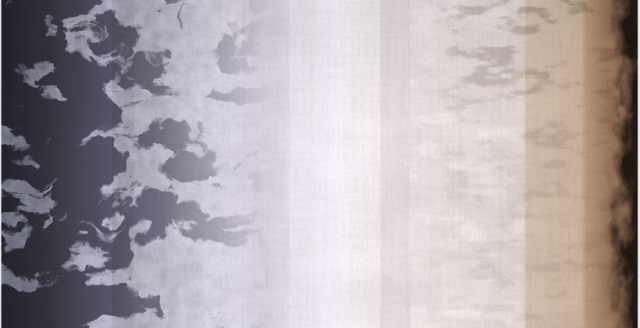
Reproduce this texture procedurally as a WebGL 2 fragment shader.

```glsl
#version 300 es
precision highp float;
// Worn woven rug: a slate to ivory to umber gradient with mottled pile and soft bands.
uniform vec2 u_resolution;
out vec4 fragColor;

const int STOPS = 16;
const float STOP_X[STOPS] = float[](
    0.0, 0.08, 0.17, 0.25, 0.33, 0.40, 0.452, 0.53,
    0.60, 0.70, 0.818, 0.823, 0.908, 0.916, 0.958, 0.988);
const vec3 STOP_COLOR[STOPS] = vec3[](
    vec3(.12, .13, .16), vec3(.20, .20, .24), vec3(.31, .31, .37), vec3(.43, .42, .48),
    vec3(.63, .62, .67), vec3(.78, .76, .81), vec3(.86, .84, .88), vec3(.91, .89, .92),
    vec3(.90, .87, .88), vec3(.89, .86, .86), vec3(.84, .80, .78), vec3(.80, .73, .67),
    vec3(.77, .68, .60), vec3(.70, .58, .48), vec3(.55, .42, .32), vec3(.13, .09, .07));

float hash(vec2 p) {
    p = fract(p * vec2(0.1031, 0.1137));
    p += dot(p, p.yx + 33.33);
    return fract((p.x + p.y) * p.x * 17.0 + p.y * 91.7);
}

float noise(vec2 p) {
    vec2 cell = floor(p);
    vec2 f = fract(p);
    f = f * f * (3.0 - 2.0 * f);
    float low = mix(hash(cell), hash(cell + vec2(1, 0)), f.x);
    float high = mix(hash(cell + vec2(0, 1)), hash(cell + vec2(1, 1)), f.x);
    return mix(low, high, f.y);
}

float fbm(vec2 p) {
    float sum = 0.0;
    float weight = 0.5;
    for (int i = 0; i < 5; i++) {
        sum += weight * noise(p);
        p = mat2(1.9, 0.5, -0.5, 1.9) * p + 17.3;
        weight *= 0.52;
    }
    return sum;
}

vec3 ramp(float x) {
    vec3 color = STOP_COLOR[0];
    for (int i = 1; i < STOPS; i++) {
        float t = clamp((x - STOP_X[i - 1]) / (STOP_X[i] - STOP_X[i - 1]), 0.0, 1.0);
        color = mix(color, STOP_COLOR[i], t);
    }
    return color;
}

// Soft-edged vertical strip between two positions
float band(float x, float left, float right) {
    const float soft = 0.0015;
    return smoothstep(left - soft, left + soft, x) * (1.0 - smoothstep(right - soft, right + soft, x));
}

// Pale flecks of raised pile, sparse on the left and merging to the right
vec3 addPile(vec3 base, vec2 uv, vec2 p) {
    vec2 warp = vec2(fbm(p * 9.0), fbm(p * 9.0 + 41.0)) - 0.5;
    float field = fbm(p * vec2(8.5, 14.0) + warp * 1.6 + 5.0);
    float level = mix(0.60, 0.43, smoothstep(0.02, 0.36, uv.x));
    float cover = smoothstep(level - 0.025, level + 0.07, field);
    cover *= 0.65 + 0.5 * fbm(p * 38.0);
    cover *= 1.0 - smoothstep(0.36, 0.46, uv.x);
    vec3 pale = mix(vec3(.47, .48, .54), vec3(.70, .69, .75), smoothstep(0.02, 0.18, uv.x));
    pale = mix(pale, vec3(.86, .84, .89), smoothstep(0.18, 0.38, uv.x));
    return mix(base, pale, clamp(cover, 0.0, 1.0));
}

// Smudges that deepen the warm side
vec3 addWear(vec3 base, vec2 uv, vec2 p) {
    float smudge = smoothstep(0.50, 0.72, fbm(p * vec2(13.0, 32.0) + 70.0));
    float zone = smoothstep(0.62, 0.76, uv.x) * (0.35 + 0.65 * smoothstep(0.35, 1.0, uv.y));
    float dry = smoothstep(0.52, 0.70, fbm(p * vec2(10.0, 22.0) + 130.0));
    base *= 1.0 - vec3(.15, .17, .18) * smudge * zone;
    return base + vec3(.035) * dry * band(uv.x, 0.64, 0.82);
}

// Vertical strips with slightly different dye
vec3 addBands(vec3 color, float x) {
    color *= 1.0 + 0.05 * band(x, 0.087, 0.175);
    color *= 1.0 - 0.04 * band(x, 0.175, 0.21);
    color += vec3(.025, .025, .022) * band(x, 0.452, 0.594);
    color += vec3(.006, .004, .014) * band(x, 0.495, 0.545);
    color -= vec3(.020, .026, .034) * band(x, 0.594, 0.64);
    color -= vec3(.006, .009, .013) * band(x, 0.64, 0.735);
    return color;
}

// Fine threads and grain
float weave(vec2 p) {
    float warpThread = noise(vec2(p.x * 150.0, p.y * 7.0)) - 0.5;
    float weftThread = noise(vec2(p.x * 12.0, p.y * 140.0)) - 0.5;
    float grain = noise(p * 210.0 + 9.0) - 0.5;
    return 0.025 * warpThread + 0.018 * weftThread + 0.035 * grain;
}

void main() {
    vec2 uv = gl_FragCoord.xy / u_resolution;
    vec2 p = vec2(uv.x * u_resolution.x / u_resolution.y, uv.y);

    // Ragged edge where tan turns to umber
    float ragged = (fbm(p * vec2(22.0, 14.0) + 3.0) - 0.48) * 0.06;
    float x = uv.x + ragged * smoothstep(0.925, 0.97, uv.x);

    vec3 color = ramp(x);
    color = addPile(color, uv, p);
    color = addWear(color, uv, p);
    color = addBands(color, uv.x);

    // Cloudy tone, thread texture and a light falloff towards the top
    color *= 1.0 + 0.07 * (fbm(p * vec2(7.0, 10.0) + 90.0) - 0.48);
    color *= 1.0 + weave(p);
    color *= 1.015 - 0.055 * smoothstep(0.55, 1.0, uv.y);

    // Pale backdrop beyond both side edges
    color = mix(vec3(.92, .91, .92), color, band(uv.x, 0.002, 0.9965));
    fragColor = vec4(clamp(color, 0.0, 1.0), 1.0);
}
```
